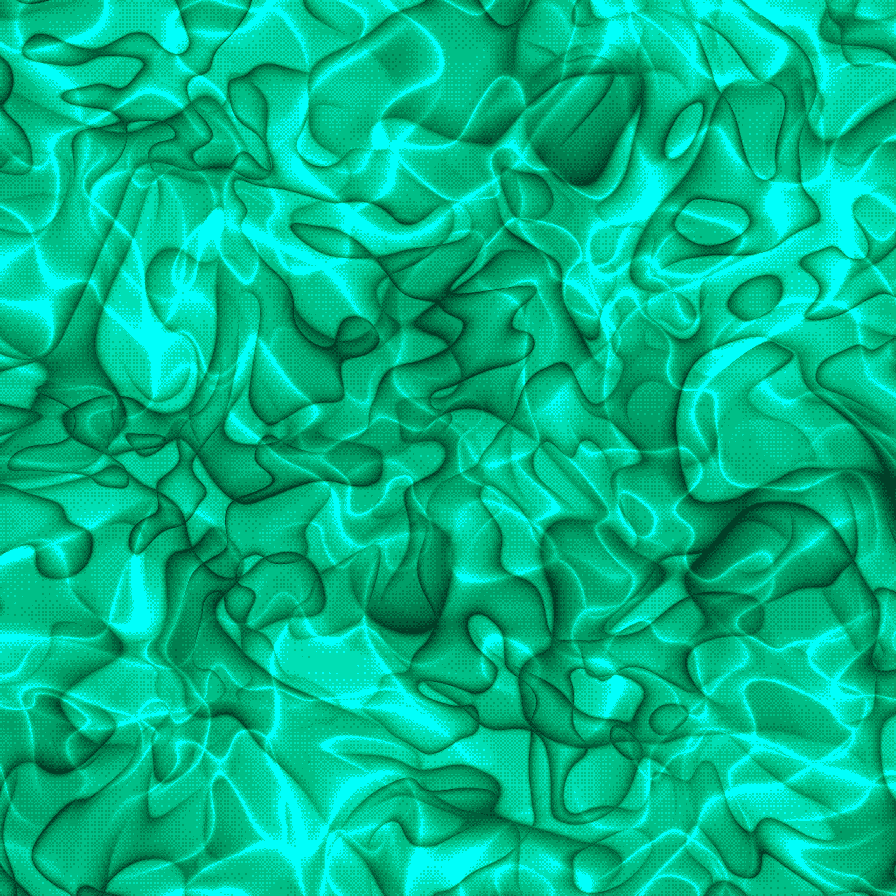
Reproduce this texture procedurally as a WebGL 1 fragment shader.

```glsl
precision highp float;
// Folded translucent sheets in emerald: bright cyan rims and dark creases.
// Both are zero contours of warped gradient noise with one sharp and one soft
// flank; the tone is then reduced to a few greens by an ordered dither.
uniform vec2 u_resolution;

float hash(vec2 cell) {
  return fract(sin(dot(cell, vec2(127.1, 311.7))) * 43758.5);
}

// Dot product of a random unit gradient with the offset from its corner.
float slope(vec2 cell, vec2 offset) {
  float angle = 6.2832 * hash(cell);
  return dot(vec2(cos(angle), sin(angle)), offset);
}

float noise(vec2 p) {
  vec2 i = floor(p), f = fract(p);
  vec2 u = f * f * f * (f * (f * 6.0 - 15.0) + 10.0);
  vec2 e = vec2(1.0, 0.0);
  return mix(mix(slope(i, f), slope(i + e, f - e), u.x),
             mix(slope(i + e.yx, f - e.yx), slope(i + 1.0, f - 1.0), u.x), u.y);
}

vec2 warp(vec2 p) {
  return vec2(noise(p), noise(p + vec2(37.3, 71.9)));
}

// Peak at zero, falling softly above it and sharply below it.
float fold(float n, float soft, float sharp) {
  return exp(-max(n * soft, -n * sharp));
}

// Ordered dither threshold, nested from a 2 by 2 pattern.
float bayer2(vec2 cell) {
  cell = floor(cell);
  return fract(cell.x * 0.5 + cell.y * cell.y * 0.75);
}

float bayer4(vec2 cell) {
  return bayer2(cell * 0.5) * 0.25 + bayer2(cell);
}

float foldedSheets(vec2 uv) {
  // Bend the plane at two scales so that the contours curl.
  vec2 p = uv + 0.075 * warp(uv * 4.5 + 3.0);
  p += 0.026 * warp(p * 12.0 + 19.0);

  float rim = 0.0, crease = 0.0, sheet = 0.0;
  float scale = 5.0;
  for (int i = 0; i < 3; i++) {
    vec2 shift = vec2(17.7, 43.1) * float(i + 1);
    float a = noise(p * scale + shift);
    float b = noise(p * scale * 1.15 + shift.yx + 9.4);
    float presence = noise(uv * 4.0 + shift * 1.7);

    // Rims and creases fade in and out along their length.
    rim = max(rim, fold(a, 15.0, 40.0) * smoothstep(-0.35, 0.2, presence));
    crease = max(crease, fold(b, 10.0, 55.0) * smoothstep(-0.35, 0.2, -presence));
    // Faint overlaps of the sheets.
    sheet += 0.025 * clamp(noise(p * scale * 0.8 - shift) * 25.0, -1.0, 1.0);
    scale *= 1.6;
  }
  float cloud = 0.13 * noise(uv * 3.0 + 61.0);
  return 0.77 + cloud + sheet + 0.36 * rim - 0.50 * crease;
}

void main() {
  vec2 uv = gl_FragCoord.xy / min(u_resolution.x, u_resolution.y);
  float tone = clamp((foldedSheets(uv) - 0.25) / 0.75, 0.0, 1.0);

  // Six steps of green, dithered on a grid of 512 cells.
  float threshold = bayer4(uv * 512.0) + 0.03;
  float green = 0.25 + 0.75 * min(floor(tone * 6.0 + threshold) / 6.0, 1.0);

  // Blue catches up with green towards the cyan highlights.
  float blue = 0.62 * green + 0.36 * pow(green, 6.0);
  gl_FragColor = vec4(0.0, green, blue, 1.0);
}
```
